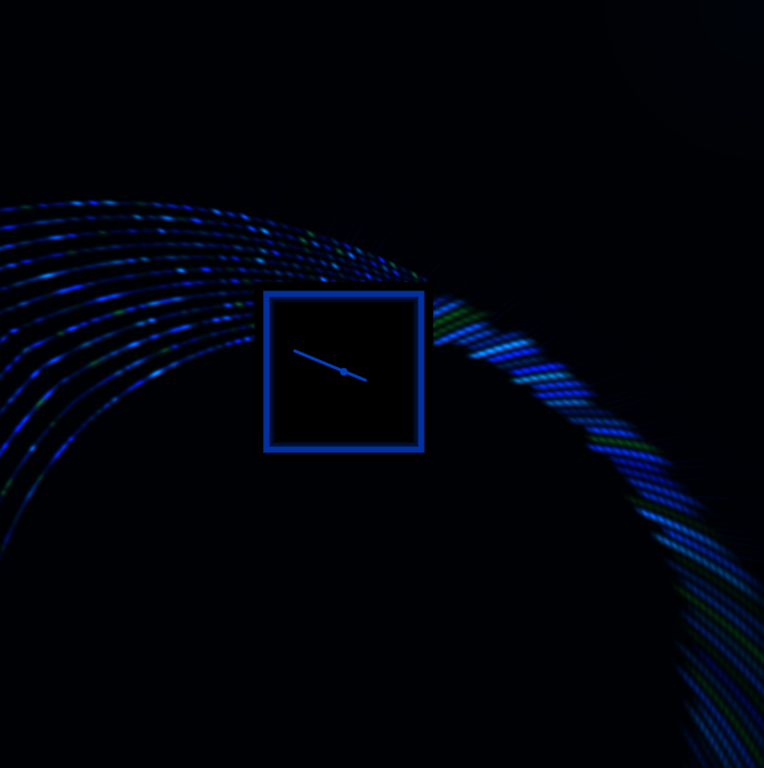
Give the GLSL for this background, as a Shadertoy shader.

```glsl
// Draws a glowing blue arc of dashes and swept streaks behind a small framed square.
#define ARC_CENTER vec2(0.437, 0.115)
#define ARC_RADIUS 0.45
#define BOX_CENTER vec2(0.450, 0.516)
#define BOX_HALF 0.1055
#define BOX_GAP 0.0115
#define DASH_ROWS 12.0
#define DASH_COLUMNS 36.0
#define STREAKS 27.0
#define SWEEP 1.1

const vec3 NIGHT = vec3(0.0, 0.003, 0.014);
const vec3 BLUE  = vec3(0.0, 0.10, 0.95);
const vec3 CYAN  = vec3(0.0, 0.58, 1.0);
const vec3 GREEN = vec3(0.02, 0.36, 0.12);
const vec3 FRAME = vec3(0.0, 0.19, 0.63);

float hash(vec2 p) {
    return fract(sin(dot(p, vec2(127.1, 311.7))) * 43758.5453);
}

float gauss(float x, float width) {
    return exp(-x * x / (width * width));
}

float segment(vec2 p, vec2 a, vec2 b) {
    vec2 ab = b - a;
    return length(p - a - ab * clamp(dot(p - a, ab) / dot(ab, ab), 0.0, 1.0));
}

vec3 tint(vec2 id) {
    vec3 c = mix(BLUE, CYAN, pow(hash(id + 3.7), 2.0));
    return mix(c, GREEN, step(0.87, hash(id + 9.2)));
}

// Band thickness: narrow at the upper right, fanning out to both sides
float bandWidth(float angle) {
    float x = angle - 0.65;
    return min(0.059 + (x < 0.0 ? 0.158 : 0.13) * x * x, 0.37);
}

// Rows of short dashes that follow the arc
vec3 dashes(float angle, float r, float width) {
    float s = (r - ARC_RADIUS) / width;
    float row = floor(s * DASH_ROWS);
    float across = (fract(s * DASH_ROWS) - 0.5) * width / DASH_ROWS;
    float t = (angle + 0.12 * s) * DASH_COLUMNS + 0.35 * hash(vec2(row, 5.0));
    vec3 sum = vec3(0.0);
    for (int i = -1; i <= 1; i++) {
        vec2 id = vec2(floor(t) + float(i), row);
        float along = (t - id.x - 0.5) * r / DASH_COLUMNS;
        float len = mix(0.004, 0.010, hash(id + 1.3) * smoothstep(0.0, -0.6, angle));
        float power = 0.12 + 1.05 * pow(hash(id), 2.2);
        sum += tint(id) * power * gauss(along, len);
    }
    sum *= gauss(across, 0.0032);
    sum += BLUE * 0.09 * gauss(across, 0.003);
    float inside = smoothstep(-0.01, 0.02, s) * (1.0 - smoothstep(0.98, 1.01, s));
    return sum * inside * smoothstep(-1.46, -0.8, angle);
}

// Spiral streaks that leave the arc at a slant
vec3 streaks(float angle, float r, float width) {
    float s = (r - ARC_RADIUS) / width;
    float phase = (angle - SWEEP * log(r / ARC_RADIUS)) * STREAKS;
    vec3 sum = vec3(0.0);
    for (int i = -1; i <= 1; i++) {
        vec2 id = vec2(floor(phase) + float(i), 21.0);
        float across = phase - id.x - 0.5;
        float first = 0.28 * hash(id + 2.1) - 0.08;
        float last = 0.82 + 0.32 * hash(id + 4.4);
        float reach = smoothstep(first, first + 0.18, s) * (1.0 - smoothstep(last - 0.3, last, s));
        float power = 0.3 + 0.85 * hash(id + 6.8);
        sum += tint(id) * power * reach * gauss(across, 0.36);
    }
    // Fine beads along each streak
    sum *= 0.84 + 0.16 * sin(r * 820.0 + phase * 2.0);
    float strength = mix(1.1, 0.42, smoothstep(1.0, 1.3, angle));
    return sum * strength * (1.0 - smoothstep(1.7, 1.95, angle));
}

// Barely visible hairs beyond the outer rim
vec3 hairs(float angle, float r, float width) {
    float phase = (angle - 0.5 * log(r / ARC_RADIUS)) * 60.0;
    float power = hash(vec2(floor(phase), 40.0)) * gauss(fract(phase) - 0.5, 0.22);
    float beyond = r - ARC_RADIUS - width;
    float fade = smoothstep(-0.02, 0.0, beyond) * exp(-max(beyond, 0.0) * 22.0);
    return BLUE * 0.075 * power * fade * smoothstep(-0.4, 0.0, angle);
}

void mainImage(out vec4 fragColor, in vec2 fragCoord) {
    vec2 uv = fragCoord / iResolution.xy;
    float soft = 1.0 / min(iResolution.x, iResolution.y);

    // Arc in polar form, angle measured clockwise from straight up
    vec2 q = uv - ARC_CENTER;
    float r = max(length(q), 0.001);
    float angle = atan(q.x, q.y);
    float width = bandWidth(angle);
    vec3 color = NIGHT + vec3(0.0, 0.008, 0.02) * smoothstep(0.35, 0.0, length(uv - 1.0));
    color += mix(dashes(angle, r, width), streaks(angle, r, width), smoothstep(0.555, 0.565, uv.x));
    color += hairs(angle, r, width);

    // Framed square with a dark margin and an inner shade
    vec2 b = abs(uv - BOX_CENTER) - BOX_HALF;
    float d = max(b.x, b.y);
    color *= smoothstep(BOX_GAP - soft, BOX_GAP + soft, d);
    float shade = smoothstep(-0.017, -0.010, d) * (1.0 - smoothstep(-soft, soft, d));
    color += FRAME * 0.32 * shade;
    color = mix(color, FRAME, 1.0 - smoothstep(0.0026, 0.0026 + 2.0 * soft, abs(d + 0.0042)));

    // Slanted needle with a small hub
    float needle = segment(uv, vec2(0.386, 0.543), vec2(0.478, 0.505));
    float hub = length(uv - BOX_CENTER) - 0.003;
    float mark = 1.0 - smoothstep(0.0008, 0.0012 + 1.5 * soft, min(needle, hub));
    color = mix(color, vec3(0.0, 0.25, 0.77), mark);
    fragColor = vec4(clamp(color, 0.0, 1.0), 1.0);
}
```
